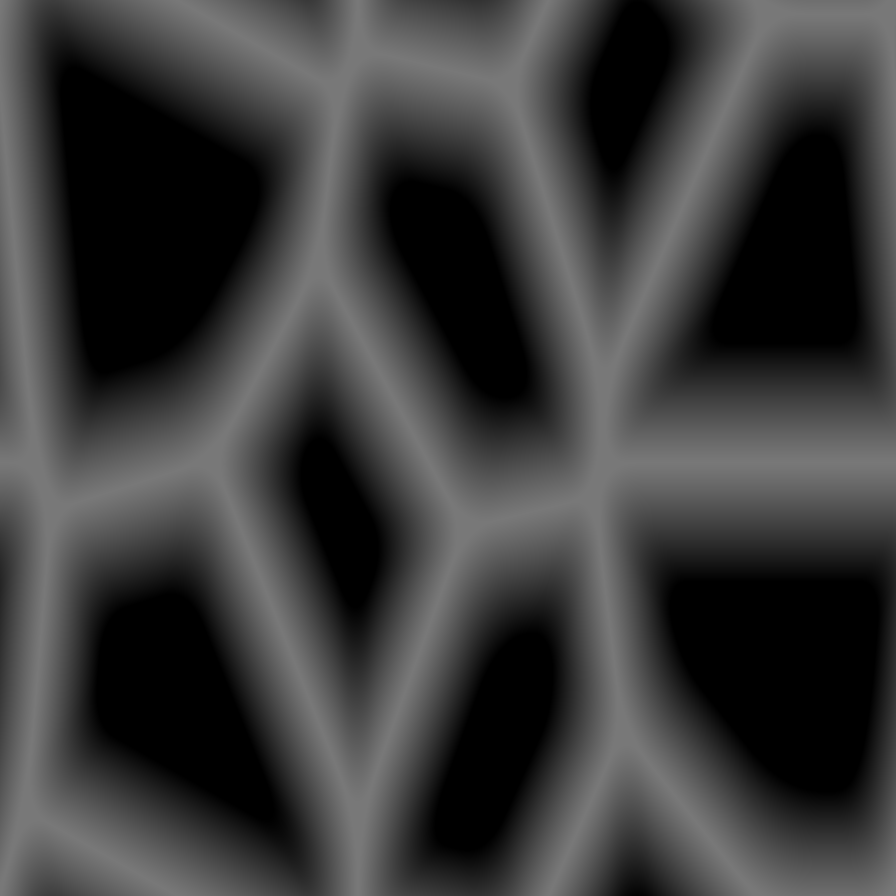
This pattern is drawn by a Shadertoy shader. Its source:

```glsl
// Soft grey web of tall cells on black: a repeating Voronoi diagram on a
// grid of 4 by 2 cells, stretched vertically. Brightness falls off with the
// smoothed distance to the cell walls, measured in the stretched grid space.

const vec2 GRID = vec2(4.0, 2.0);
const float WALL_REACH = 0.265;
const float FALLOFF_POWER = 1.2;
const float CORNER_ROUNDING = 0.1;
const vec3 WALL_COLOR = vec3(0.47);

// Site of a grid cell, swayed by two waves; repeats with the grid period.
vec2 cellSite(vec2 cell, vec2 period) {
    vec2 wrapped = mod(cell, period);
    float index = 1.0 + wrapped.x + period.x * wrapped.y;
    vec2 sway = cos(vec2(1.15, 2.513) * (index - vec2(6.0, 2.0)));
    return cell + vec2(0.62, 0.53) + vec2(0.45, 0.25) * sway;
}

// Grid cell whose site lies closest to p.
vec2 nearestCell(vec2 p, vec2 period) {
    vec2 home = floor(p);
    vec2 best = home;
    float bestDistance = 1e3;
    for (int y = -2; y <= 2; y++) {
        for (int x = -2; x <= 2; x++) {
            vec2 cell = home + vec2(x, y);
            float d = distance(p, cellSite(cell, period));
            if (d < bestDistance) {
                bestDistance = d;
                best = cell;
            }
        }
    }
    return best;
}

// Minimum with a rounded transition of the given width.
float smoothMin(float a, float b, float width) {
    float h = max(width - abs(a - b), 0.0) / width;
    return min(a, b) - 0.25 * h * h * width;
}

// Rounded distance from p to the bisectors around its own cell.
float wallDistance(vec2 p, vec2 period, float rounding) {
    vec2 home = nearestCell(p, period);
    vec2 site = cellSite(home, period);
    float wall = 1e3;
    for (int y = -2; y <= 2; y++) {
        for (int x = -2; x <= 2; x++) {
            if (x == 0 && y == 0) continue;
            vec2 other = cellSite(home + vec2(x, y), period);
            vec2 middle = 0.5 * (site + other);
            float d = dot(middle - p, normalize(other - site));
            wall = smoothMin(wall, d, rounding);
        }
    }
    return max(wall, 0.0);
}

// Rounded ridge that drops to zero at the given reach.
float ridge(float d, float reach, float power) {
    return 1.0 - pow(clamp(d / reach, 0.0, 1.0), power);
}

void mainImage(out vec4 fragColor, in vec2 fragCoord) {
    vec2 p = fragCoord / iResolution.xy * GRID;
    float d = wallDistance(p, GRID, CORNER_ROUNDING);
    float glow = ridge(d, WALL_REACH, FALLOFF_POWER);
    fragColor = vec4(WALL_COLOR * glow, 1.0);
}
```
